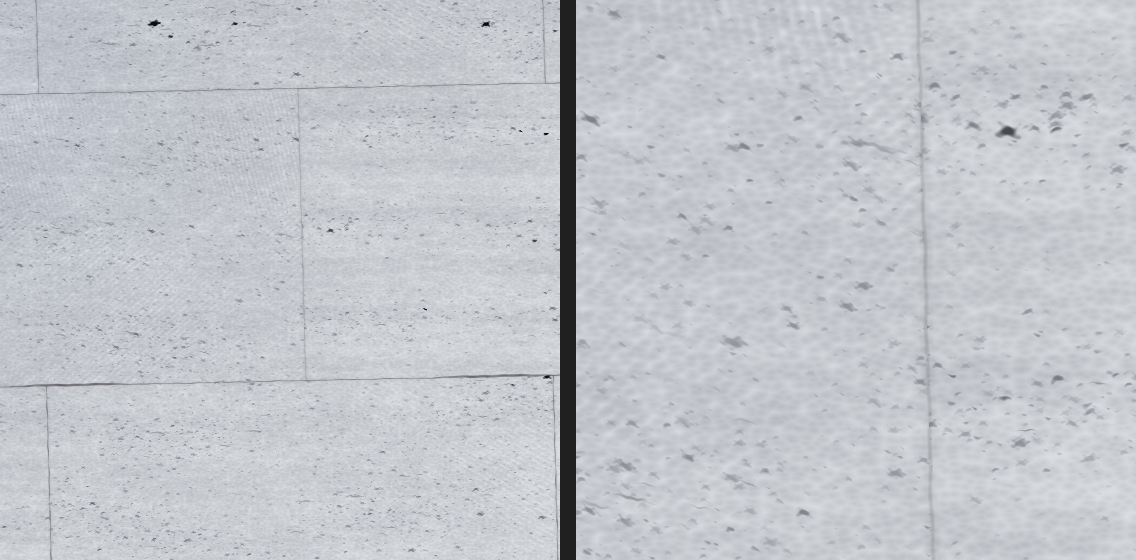
Left, the full canvas; right, a detail of the centre.
A three.js fragment shader for this texture:

```glsl
varying vec2 vUv;

vec2 hash2(vec2 c) {
  vec3 q = fract(c.xyx * vec3(0.1031, 0.1030, 0.0973));
  q += dot(q, q.yzx + 33.33);
  return fract((q.xx + q.yz) * q.zy);
}

// Distance to the nearest scattered point
float cellular(vec2 p) {
  float nearest = 2.0;
  for (int j = -1; j <= 1; j++) {
    for (int i = -1; i <= 1; i++) {
      vec2 cell = floor(p) + vec2(float(i), float(j));
      nearest = min(nearest, length(cell + hash2(cell) - p));
    }
  }
  return nearest;
}

// Soft-edged holes; share is the fraction of cells that hold one
float pits(vec2 p, float share, float size) {
  float hole = 0.0;
  for (int j = -1; j <= 1; j++) {
    for (int i = -1; i <= 1; i++) {
      vec2 cell = floor(p) + vec2(float(i), float(j));
      vec2 chance = hash2(cell + 71.0);
      vec2 d = p - cell - hash2(cell);
      float radius = size * (0.4 + 0.9 * chance.y * chance.y);
      float ragged = length(d) * (1.0 + 0.35 * sin(d.x * 5.0 / size + 6.0 * chance.y) * sin(d.y * 4.0 / size + 1.0));
      float depth = smoothstep(0.0, 0.06, share - chance.x) * (0.45 + 0.55 * fract(chance.y * 7.0));
      hole = max(hole, depth * (1.0 - smoothstep(0.25 * radius, radius, ragged)));
    }
  }
  return hole;
}

float line(float d, float halfWidth) {
  return 1.0 - smoothstep(halfWidth * 0.3, halfWidth + 0.0008, abs(d));
}

void main() {
  vec2 p = vUv;

  // Slightly tilted running bond
  vec2 bond = vec2((p.x + 0.027 * p.y - 0.0915) / 0.905, (p.y - 0.021 * p.x - 0.309) / 0.522);
  float row = floor(bond.y);
  float middleRow = 1.0 - mod(row, 2.0);
  bond.x -= 0.512 * middleRow;
  float column = floor(bond.x);
  float combed = mod(row + column, 2.0);
  vec2 f = fract(bond);

  // Grain, mottling and sediment bands
  float grain = cellular(p * vec2(130.0, 230.0)) - 0.45;
  float mottle = cellular(p * vec2(34.0, 85.0) + 9.0) - 0.45;
  float clouds = cellular(p * vec2(7.0, 15.0) + 3.0) - 0.45;
  float flow = p.y + 0.006 * sin(p.x * 7.0 + row) + 0.002 * sin(p.x * 31.0);
  float bands = sin(flow * 67.0 + 1.0) * 0.5 + sin(flow * 141.0) * 0.3 + sin(flow * 293.0 + 2.0 * sin(p.x * 5.0)) * 0.25;
  float tone = 0.73 + 0.30 * (p.x - p.y) + 0.62 * grain + 0.42 * mottle + 0.25 * clouds;
  tone += bands * mix(0.20, 0.07, combed);
  tone += 0.10 * sin(p.x * 9.0 + 2.0 * sin(p.y * 6.0)) * sin(p.y * 13.0 + p.x * 4.0);

  // Comb strokes left by the dressing tool
  vec2 hand = p + 0.0012 * sin(p.yx * vec2(38.0, 29.0));
  float rising = sin(dot(hand, vec2(-0.64, 0.77)) * 740.0);
  float steep = sin(dot(hand, vec2(0.97, 0.22)) * 830.0);
  float falling = sin(dot(hand, vec2(0.5, 0.86)) * 700.0);
  float upper = smoothstep(0.55, 0.75, f.y + 0.08 * sin(p.x * 17.0));
  float strokes = mix(falling * smoothstep(0.4, 0.8, f.x), mix(rising, steep, upper), middleRow);
  float pressure = 0.6 + 0.4 * sin(p.x * 13.0 + 2.0 * sin(p.y * 11.0));
  tone += 0.24 * combed * strokes * pressure * (0.6 + grain);

  vec3 stone = mix(vec3(0.700, 0.711, 0.735), vec3(0.818, 0.830, 0.846), clamp(tone, -0.4, 1.3));
  stone += vec3(-0.012, -0.006, 0.010) * smoothstep(0.6, 0.0, p.x) * smoothstep(0.2, 0.8, p.y);

  // Pits gathered in beds
  float beds = 0.5 + 0.5 * sin(36.0 * p.y - 1.2 + combed * 1.6 * sin(p.x * 6.0 + row));
  float patches = 0.5 + 0.5 * sin(p.x * 12.0 + 1.5 * sin(p.y * 15.0) + 2.0 * row + column);
  float porous = mix(beds * beds, 0.25 + 0.75 * beds, combed) * (0.35 + 0.65 * patches);
  float fineComb = combed * middleRow;
  vec2 rough = p + 0.0006 * sin(p.yx * vec2(410.0, 330.0)) + 0.0003 * sin(p.yx * 870.0);
  rough.y += 0.22 * p.x * fineComb + 0.03 * p.x;
  float dust = pits(rough * vec2(115.0, 210.0) + 29.0, 0.08 + 0.40 * porous, 0.42);
  float specks = pits(rough * vec2(75.0, 150.0), 0.05 + 0.30 * porous, 0.38);
  float chips = pits(rough * vec2(38.0, 84.0) + 17.0, 0.02 + 0.20 * porous, 0.27);
  float cracks = pits(rough * vec2(22.0, 190.0) + 43.0, 0.02 + 0.13 * porous, 0.36);
  float holeShare = (0.01 + 0.20 * beds * beds * (0.3 + 0.7 * patches)) * (1.0 - 0.75 * fineComb);
  float holes = pits(rough * vec2(17.0, 31.0) + 5.0, holeShare * smoothstep(0.15, 0.45, p.y), 0.17);
  stone = mix(stone, vec3(0.53, 0.54, 0.57), 0.50 * dust);
  stone = mix(stone, vec3(0.46, 0.47, 0.50), 0.70 * specks);
  stone = mix(stone, vec3(0.34, 0.35, 0.38), 0.80 * chips);
  stone = mix(stone, vec3(0.48, 0.49, 0.51), 0.65 * cracks);
  stone = mix(stone, vec3(0.04, 0.04, 0.06), min(1.0, 1.4 * holes));

  // Worn joints, broken by wear: the lower bed opens in places
  float bedIndex = floor(bond.y + 0.5);
  float bedGap = (bond.y - bedIndex) * 0.522 + 0.0004 * sin(p.x * 60.0) + 0.0003 * sin(p.x * 173.0);
  float open = (1.0 - bedIndex) * smoothstep(0.5, 1.0, cos(8.27 * (p.x - 0.13)));
  float endGap = (bond.x - floor(bond.x + 0.5)) * 0.905 + 0.0003 * sin(p.y * 71.0) + 0.0003 * sin(p.y * 190.0);
  float wear = 0.5 + 0.25 * sin(p.x * 83.0 + p.y * 97.0) + 0.25 * sin(p.x * 211.0 + p.y * 173.0);
  float endDepth = mix(0.20 + 0.28 * wear, 0.16 + 0.08 * wear, middleRow) + 0.22 * (1.0 - step(0.0, row)) * wear;
  stone *= 1.0 - 0.03 * line(bedGap, 0.005) - 0.03 * line(endGap, 0.005);
  stone = mix(stone, vec3(0.40, 0.40, 0.42), line(endGap, 0.0011) * endDepth);
  stone = mix(stone, vec3(0.38, 0.37, 0.39), line(bedGap - 0.001 * open, 0.0009 + 0.0016 * open) * (0.30 + 0.35 * open + 0.30 * wear));

  gl_FragColor = vec4(stone, 1.0);
}
```
